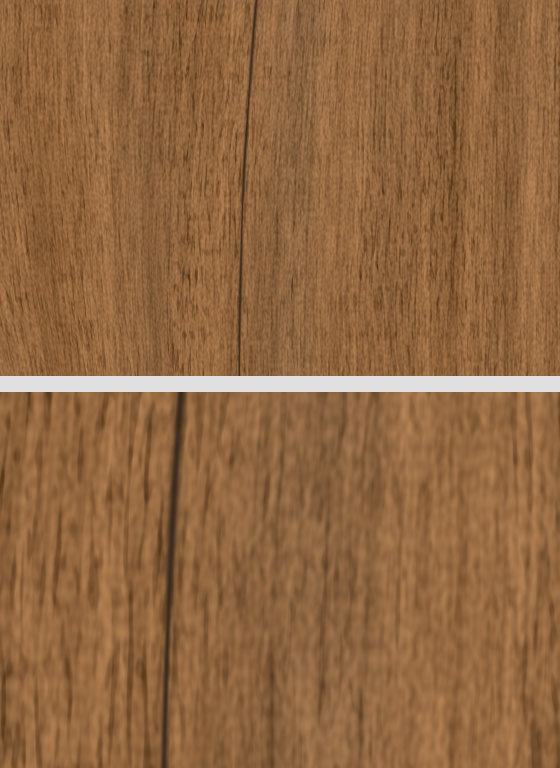
Top: the whole. Bottom: its middle third, enlarged.
Reproduce this texture procedurally as a WebGL 1 fragment shader.

```glsl
precision highp float;

uniform vec2 u_resolution;

#define BASE_TONE 0.69
#define BAND_CONTRAST 0.18
#define STREAK_CONTRAST 0.20
#define FIBRE_CONTRAST 0.25
#define PORE_DEPTH 0.40
#define SPECKLE 0.25
#define RING_DEPTH 0.34
#define RING_SPACING 0.13
#define CRACK_POSITION 0.636
#define CRACK_WIDTH 0.0038
#define CORE_POSITION 0.78

const vec3 DARK_WOOD = vec3(0.39, 0.26, 0.142);
const vec3 LIGHT_WOOD = vec3(0.67, 0.48, 0.31);
const vec3 CRACK_COLOR = vec3(0.19, 0.14, 0.10);
const vec3 WARM_SHIFT = vec3(0.014, -0.004, -0.022);

float hash(vec2 p) {
  vec3 q = fract(p.xyx * vec3(0.1031, 0.1030, 0.0973));
  q += dot(q, q.yzx + 33.33);
  return fract((q.x + q.y) * q.z);
}

float cornerSlope(vec2 cell, vec2 offset) {
  float angle = 6.2832 * hash(cell);
  return dot(vec2(cos(angle), sin(angle)), offset);
}

// Gradient noise, roughly -1 to 1
float noise(vec2 p) {
  vec2 cell = floor(p);
  vec2 f = p - cell;
  vec2 w = f * f * f * (f * (f * 6.0 - 15.0) + 10.0);
  vec2 e = vec2(1.0, 0.0);
  float low = mix(cornerSlope(cell, f), cornerSlope(cell + e.xy, f - e.xy), w.x);
  float high = mix(cornerSlope(cell + e.yx, f - e.yx),
                   cornerSlope(cell + e.xx, f - e.xx), w.x);
  return 1.4 * mix(low, high, w.y);
}

// Sideways drift of the grain: an arc at the left, a lean at the crack
float grainBend(vec2 p) {
  float arc = 0.10 * (1.0 - p.y) * (1.0 - p.y);
  float lean = 0.047 * p.y * p.y;
  float bend = mix(arc, lean, smoothstep(0.1, 0.55, p.x));
  return bend * (1.0 - 0.75 * smoothstep(0.7, 1.1, p.x));
}

// Growth ring: crisp on its right side, fading to the left
float ring(float across, float position) {
  float side = across - position;
  float core = exp(-pow(side / 0.003, 2.0));
  float fade = exp(min(side, 0.0) / 0.018) * smoothstep(0.004, -0.003, side);
  return 0.6 * core + 0.5 * fade;
}

float growthRings(float across, float along) {
  float sum = 0.8 * ring(across, -0.06) + 0.8 * ring(across, 0.05);
  for (int i = 0; i < 6; i++) {
    float id = float(i);
    float jitter = 0.03 * (hash(vec2(id, 7.0)) - 0.5);
    float strength = 0.55 + 0.45 * hash(vec2(id, 19.0));
    float broken = 0.8 + 0.5 * noise(vec2(id * 5.3, along * 3.0));
    sum += strength * broken * ring(across, 0.82 + RING_SPACING * id + jitter);
  }
  return sum;
}

// Short dark dashes along the grain, gathered in strips
float pores(float across, float along) {
  float strip = 0.7 + 0.6 * noise(vec2(across * 9.0 + 40.0, along * 1.2));
  float cluster = exp(-pow((across - 0.48) / 0.05, 2.0));
  float longPores = noise(vec2(across * 135.0, along * 13.0));
  float shortPores = noise(vec2(across * 120.0 + along * 6.0, along * 32.0 + 50.0));
  float dashes = smoothstep(0.12, 0.55, longPores)
               + 0.8 * smoothstep(0.15, 0.6, shortPores);
  return dashes * clamp(strip + 0.5 * cluster, 0.25, 1.3);
}

void main() {
  vec2 p = gl_FragCoord.xy / u_resolution.y;
  float along = p.y;
  float wobble = 0.006 * noise(vec2(p.x * 3.0, along * 2.5));
  float across = p.x - grainBend(p) + wobble;

  // Lengthwise grain from broad bands to fine fibres
  float tone = BASE_TONE;
  tone += BAND_CONTRAST * noise(vec2(across * 6.5 + 3.0, along * 0.5));
  tone += STREAK_CONTRAST * noise(vec2(across * 27.0 + 11.0, along * 0.8));
  tone += 0.7 * STREAK_CONTRAST * noise(vec2(across * 62.0, along * 1.7 + 8.0));
  tone += FIBRE_CONTRAST * noise(vec2(across * 150.0 + 5.0, along * 7.0));
  tone += SPECKLE * noise(vec2(across * 165.0, along * 85.0));
  tone -= PORE_DEPTH * pores(across, along);
  tone -= RING_DEPTH * growthRings(across, along);

  // Crack with a soft shadow
  float fromCrack = across - wobble * 0.5 - CRACK_POSITION;
  float crackWidth = CRACK_WIDTH * (0.9 + 0.35 * noise(vec2(along * 7.0, 2.5)));
  float crack = exp(-pow(fromCrack / crackWidth, 2.0));
  tone -= 0.12 * exp(-abs(fromCrack) / 0.018);

  // Wood colour, greyer around the core strip
  vec3 color = mix(DARK_WOOD, LIGHT_WOOD, clamp(tone, -0.2, 1.15));
  float greyCore = exp(-pow((across - CORE_POSITION) / 0.09, 2.0));
  float warmth = 0.3 + 0.6 * noise(vec2(across * 4.0 + 20.0, along * 0.6));
  color += WARM_SHIFT * (warmth - 0.9 * greyCore);
  color = mix(color, CRACK_COLOR, 0.85 * crack);

  gl_FragColor = vec4(color, 1.0);
}
```
